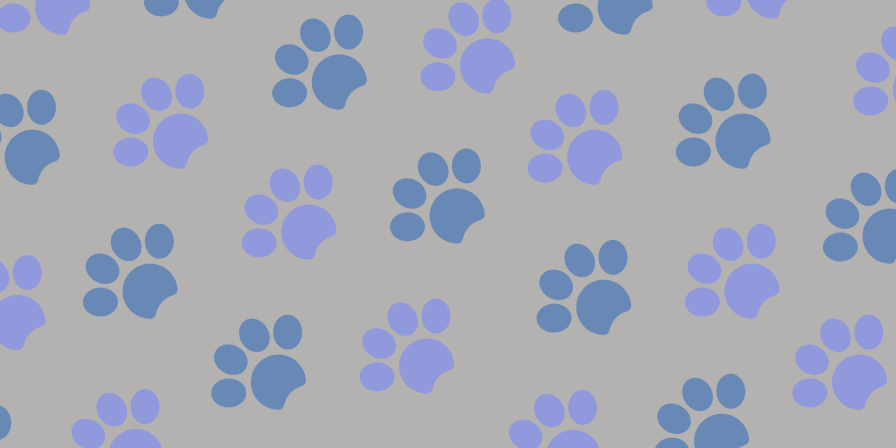
Write a WebGL 2 fragment shader that draws this pattern.

```glsl
#version 300 es
precision highp float;
// Slanted rows of paw prints, alternating blue and lilac, on warm grey.

uniform vec2 u_resolution;
out vec4 fragColor;

// Lengths are fractions of the canvas height, y measured down from the top.
#define GROUND vec3(0.706, 0.698, 0.692)
#define BLUE vec3(0.408, 0.537, 0.714)
#define LILAC vec3(0.561, 0.600, 0.863)
#define COLUMNS 4
#define ROWS 4
#define FIRST_PAW vec2(0.140, 0.016)
#define ROW_STEP vec2(-0.068, 0.335)
#define MATE_STEP vec2(0.331, -0.036)
#define COLUMN_STEP 0.607
#define PAD_RADIUS 0.0615
#define TOE_RING 0.1135
#define TOE_SIZE vec2(0.039, 0.0323)

float smoothMax(float a, float b, float k) {
    float h = max(k - abs(a - b), 0.0);
    return max(a, b) + h * h * 0.25 / k;
}

float ellipse(vec2 p, vec2 radii) {
    float k = length(p / radii);
    return k * (k - 1.0) / max(length(p / (radii * radii)), 1e-4);
}

vec2 direction(float degrees) {
    float a = radians(degrees);
    return vec2(cos(a), sin(a));
}

// Signed distance to a paw whose pad is centred on the origin.
float paw(vec2 p) {
    // Round pad with a rounded notch at the lower right
    float notch = 0.0538 - length(p - vec2(0.066, 0.061));
    float d = smoothMax(length(p) - PAD_RADIUS, notch, 0.012);

    // Four toes fanned around the pad
    for (int i = 0; i < 4; i++) {
        float k = float(i);
        float ring = TOE_RING + 0.0045 * sin(k * 1.0472);
        vec2 q = p - ring * direction(167.7 + 37.6 * k);
        vec2 axis = direction(30.0 * k - 1.0);
        q = vec2(dot(q, axis), dot(q, vec2(-axis.y, axis.x)));
        d = min(d, ellipse(q, TOE_SIZE));
    }
    return d;
}

// Centre of a paw; mate is 0 for the left of a pair and 1 for the right.
vec2 pawCentre(float column, float row, float mate) {
    float odd = mod(column, 2.0);
    vec2 c = FIRST_PAW + row * ROW_STEP + mate * MATE_STEP;
    c += vec2(column * (COLUMN_STEP + 0.0104 * column), 0.167 * odd);

    // Even columns slip sideways in their lower part
    vec2 slip = vec2(0.036 + 0.026 * column, 0.034 - 0.017 * column);
    c += (1.0 - odd) * step(0.667 - 0.03 * column, c.y) * slip;

    // The last column is spaced a little tighter
    c.y += step(2.5, column) * (0.018 - 0.009 * row);
    return c;
}

void main() {
    vec2 p = gl_FragCoord.xy / u_resolution.y;
    p.y = 1.0 - p.y;
    float edge = 0.75 / u_resolution.y;
    vec3 color = GROUND;

    for (int i = 0; i < COLUMNS; i++) {
        for (int j = 0; j < ROWS; j++) {
            for (int m = 0; m < 2; m++) {
                vec2 q = p - pawCentre(float(i), float(j), float(m));
                float cover = 1.0 - smoothstep(-edge, edge, paw(q));
                // Neighbours alternate; the order flips every two columns
                bool isBlue = (j + m + (i + 1) / 2) % 2 == 1;
                color = mix(color, isBlue ? BLUE : LILAC, cover);
            }
        }
    }
    fragColor = vec4(color, 1.0);
}
```
